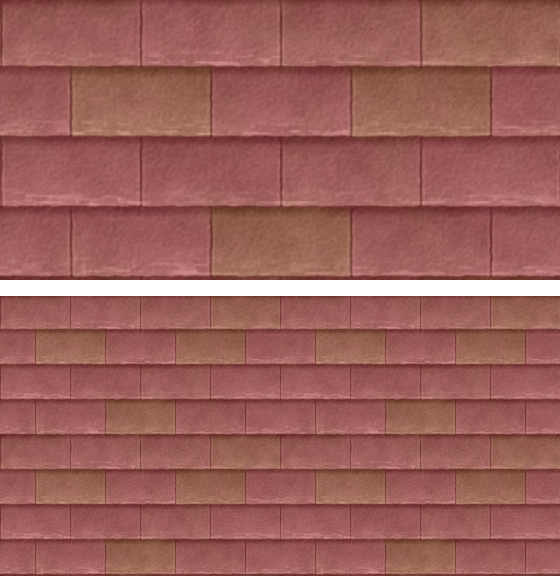
Top, the tile; bottom, the same tile 2 across and 2 down.
Write a Shadertoy shader that draws this texture.

```glsl
// Overlapping courses of worn red clay roof tiles, four across and four down.

const vec2 TILES = vec2(4.0, 4.0);
const vec2 LAYOUT_SHIFT = vec2(0.008, 0.04);
const vec3 SHADOW_CLAY = vec3(0.48, 0.24, 0.23);
const vec3 BRIGHT_CLAY = vec3(0.75, 0.50, 0.48);
const vec3 ROSE_TINT = vec3(0.004, -0.010, 0.008);
const vec3 BROWN_TINT = vec3(-0.020, 0.030, -0.030);

// Brownness of each tile, by course from the bottom up.
const float BROWNNESS[16] = float[16](
    0.10, 0.95, 0.15, 0.10,
    0.00, 0.05, 0.25, 0.00,
    0.95, 0.10, 1.00, 0.05,
    0.30, 0.20, 0.30, 0.80);

float hash(vec2 p) {
    vec3 q = fract(p.xyx * vec3(0.1031, 0.1030, 0.0973));
    q += dot(q, q.yzx + 33.33);
    return fract((q.x + q.y) * q.z);
}

// Value noise from 0 to 1; wraps after "cells" cells over the canvas.
float noise(vec2 uv, vec2 cells) {
    vec2 p = uv * cells;
    vec2 i = floor(p);
    vec2 f = p - i;
    f = f * f * (3.0 - 2.0 * f);
    vec2 a = mod(i, cells);
    vec2 b = mod(i + 1.0, cells);
    return mix(mix(hash(a), hash(vec2(b.x, a.y)), f.x),
               mix(hash(vec2(a.x, b.y)), hash(b), f.x), f.y);
}

// Layered noise centred on zero, with whole-number frequencies.
float layeredNoise(vec2 uv, vec2 cells) {
    float sum = 0.0;
    float weight = 0.5;
    for (int k = 0; k < 4; k++) {
        sum += weight * (noise(uv, cells) - 0.5);
        cells *= 2.0;
        weight *= 0.6;
    }
    return sum;
}

// Pitted clay lit from the upper left.
float pittedRelief(vec2 uv, vec2 cells) {
    vec2 toLight = vec2(-0.4, 0.4) / cells;
    return noise(uv, cells) - noise(uv + toLight, cells);
}

// Soft line of the given half width around distance zero.
float softLine(float dist, float halfWidth, float softness) {
    return 1.0 - smoothstep(halfWidth, halfWidth + softness, abs(dist));
}

// Light along a tile from its lower lip (0) to the course above (1).
float courseShade(float height) {
    float slope = 0.66 - 0.36 * height;
    float overhang = smoothstep(0.83, 1.0, height);
    float lip = 1.0 - smoothstep(0.0, 0.035, height);
    return slope - 0.42 * overhang - 0.75 * lip;
}

// Pale rubbed streaks and chips above the lower lip.
float lipWear(vec2 uv, float height, float amount) {
    float streak = smoothstep(0.42, 0.85, noise(uv, vec2(36.0, 90.0)));
    float chip = smoothstep(0.70, 0.95, noise(uv, vec2(80.0, 64.0)));
    float band = smoothstep(0.02, 0.06, height) * (1.0 - smoothstep(0.10, 0.34, height));
    float rim = softLine(height - 0.055, 0.012, 0.03);
    return amount * band * (0.28 * streak + 0.25 * chip) + 0.13 * rim * (0.4 + streak);
}

// Dark gap with a faint rubbed edge on both sides.
float jointShade(float dist, float height, float pixel) {
    float gap = softLine(dist, 0.003, max(0.011, pixel));
    float rim = softLine(abs(dist) - 0.020, 0.003, 0.012);
    float exposed = 1.0 - smoothstep(0.75, 0.98, height);
    return rim * 0.13 * exposed - gap * mix(0.22, 0.50, exposed);
}

void mainImage(out vec4 fragColor, in vec2 fragCoord) {
    vec2 uv = fragCoord / iResolution.xy;

    // Running bond with slightly uneven edges
    vec2 wobble = vec2(noise(uv, vec2(32.0, 48.0)), noise(uv, vec2(72.0, 16.0))) - 0.5;
    vec2 p = uv * TILES - LAYOUT_SHIFT + wobble * vec2(0.006, 0.018);
    float course = mod(floor(p.y), TILES.y);
    p.x -= 0.5 * (1.0 - mod(course, 2.0));
    float column = mod(floor(p.x), TILES.x);
    float height = fract(p.y);
    float jointDist = fract(p.x + 0.5) - 0.5;
    float tileRandom = hash(vec2(column, course) + 17.0);

    // Lighting, wear and surface texture
    float mottle = layeredNoise(uv, vec2(22.0, 12.0));
    float grain = noise(uv, vec2(230.0, 116.0)) - 0.5;
    float tone = courseShade(height);
    tone += lipWear(uv, height, mix(0.5, 1.2, tileRandom));
    tone += jointShade(jointDist, height, TILES.x / iResolution.x);
    tone += 0.30 * mottle + 0.13 * grain;
    tone += 0.17 * pittedRelief(uv, vec2(160.0, 84.0));
    tone += 0.08 * (tileRandom - 0.5);

    // Clay colour, browner on some tiles and in blotches
    float brown = BROWNNESS[int(course) * 4 + int(column)];
    brown += 0.9 * layeredNoise(uv + 0.37, vec2(14.0, 8.0));
    vec3 colour = mix(SHADOW_CLAY, BRIGHT_CLAY, clamp(tone, -0.3, 1.15));
    colour += mix(ROSE_TINT, BROWN_TINT, clamp(brown, 0.0, 1.0));
    fragColor = vec4(clamp(colour, 0.0, 1.0), 1.0);
}
```
